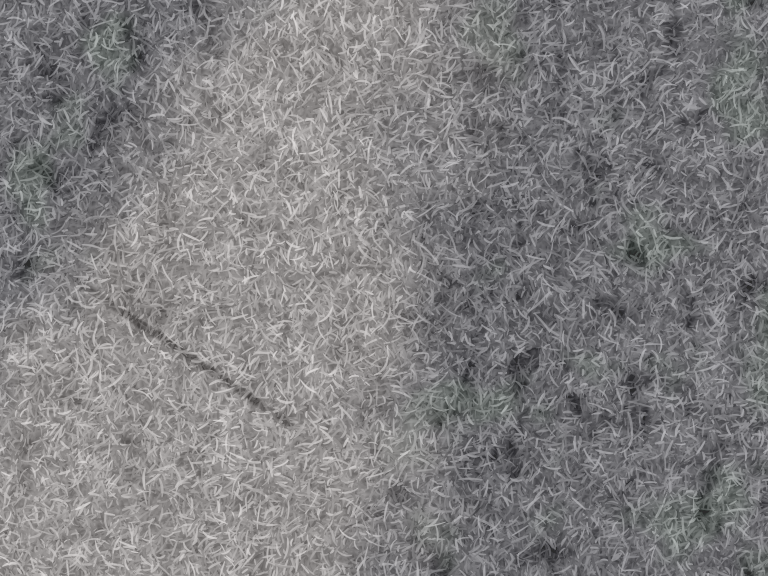
Give the GLSL for this texture, as a WebGL 1 fragment shader.

```glsl
precision highp float;
// Dry matted grass: many layers of short curved blades scattered on jittered
// grids, over a soft field of sunlit and shaded ground. Gradient noise adds
// clumps, dark pits and tints; one thin shadow crosses the lower left.
uniform vec2 u_resolution;

const float PI = 3.14159;
const int LAYERS = 13;

vec3 hash3(vec2 cell, float seed) {
  vec3 v = fract(vec3(cell.xyx + seed * 7.31) * vec3(0.1031, 0.1030, 0.0973));
  v += dot(v, v.yxz + 33.33);
  return fract((v.xxy + v.yzz) * v.zyx);
}

float cornerSlope(vec2 cell, vec2 offset) {
  float angle = 2.0 * PI * hash3(cell, 3.7).x;
  return dot(vec2(cos(angle), sin(angle)), offset);
}

// Gradient noise, roughly -0.7 to 0.7
float gradientNoise(vec2 p) {
  vec2 i = floor(p);
  vec2 f = fract(p);
  vec2 u = f * f * f * (f * (f * 6.0 - 15.0) + 10.0);
  vec2 e = vec2(1.0, 0.0);
  float low = mix(cornerSlope(i, f), cornerSlope(i + e, f - e), u.x);
  float high = mix(cornerSlope(i + e.yx, f - e.yx), cornerSlope(i + 1.0, f - 1.0), u.x);
  return mix(low, high, u.y);
}

float fractalNoise(vec2 p) {
  return gradientNoise(p) + 0.5 * gradientNoise(p * 2.03 + 17.3)
       + 0.25 * gradientNoise(p * 4.1 + 41.7);
}

// Coverage of one tapered, bent blade; q is measured from its middle
float bladeCoverage(vec2 q, float angle, float halfLength, float bend, float width, float soft) {
  float c = cos(angle);
  float s = sin(angle);
  q = vec2(c * q.x + s * q.y, c * q.y - s * q.x);
  float along = q.x / halfLength;
  q.y += bend * halfLength * (along * along - 0.4);
  float taper = width * (1.0 - 0.5 * along * along);
  float side = 1.0 - smoothstep(taper - soft, taper + soft, abs(q.y));
  return side * (1.0 - smoothstep(0.85, 1.05, abs(along)));
}

// Lays one grid of blades over the tone beneath it
float addBlades(float tone, vec2 p, float seed, float cells, float lean, float bias, float soft) {
  vec2 g = p * cells + seed * vec2(3.17, 5.43);
  vec2 home = floor(g);
  for (int y = -1; y <= 1; y++) {
    for (int x = -1; x <= 1; x++) {
      vec2 cell = home + vec2(float(x), float(y));
      vec3 place = hash3(cell, seed);
      vec3 form = hash3(cell, seed + 19.0);
      float angle = lean + (place.z - 0.5) * 2.8;
      float halfLength = mix(0.3, 0.85, form.x * form.x);
      float bend = (form.y - 0.5) * 0.6;
      float width = mix(0.0012, 0.0024, fract(form.x * 9.7)) * cells;
      float cover = bladeCoverage(g - cell - place.xy, angle, halfLength, bend, width, soft * cells);
      float bladeTone = bias + (form.z - 0.5) * 1.5;
      tone = mix(tone, bladeTone, 0.8 * cover);
    }
  }
  return tone;
}

// Sunlit diagonal band, 0 in shade to 1 in full light
float sunlight(vec2 p) {
  float wobble = 0.12 * fractalNoise(p * 4.0 + 5.0);
  float leftEdge = 0.45 - 0.71 * (1.0 - p.y);
  float rightEdge = 0.67 + 0.09 * p.y;
  float fromLeft = smoothstep(-0.14, 0.14, p.x - leftEdge + wobble);
  float fromRight = smoothstep(-0.14, 0.16, p.x - rightEdge + wobble);
  return fromLeft * (1.0 - fromRight);
}

// Thin straight shadow from a to b, fading at both ends
float stemShadow(vec2 p, vec2 a, vec2 b, float width) {
  vec2 ab = b - a;
  float t = clamp(dot(p - a, ab) / dot(ab, ab), 0.0, 1.0);
  float d = length(p - a - ab * t) + 0.003 * gradientNoise(p * 40.0);
  float fade = smoothstep(0.0, 0.2, t) * (1.0 - smoothstep(0.6, 1.0, t));
  return fade * (1.0 - smoothstep(0.3 * width, width, d));
}

void main() {
  vec2 p = gl_FragCoord.xy / u_resolution.y;
  float soft = max(0.0012, 0.6 / u_resolution.y);
  float sun = sunlight(p);

  // Blades, darker in the lower layers
  float lean = 1.2 + 1.6 * gradientNoise(p * 3.0);
  float fiber = -0.5 + 0.8 * gradientNoise(p * 110.0);
  for (int i = 0; i < LAYERS; i++) {
    float layer = float(i);
    float cells = mix(56.0, 27.0, fract(layer * 0.618)) - 4.0 * sun * 0.0;
    float bias = mix(-0.5, 0.35, layer / float(LAYERS - 1));
    fiber = addBlades(fiber, p, layer + 1.0, cells, lean, bias, soft);
  }

  // Broad light, clumps, pits between tufts and the crossing shadow
  float clump = fractalNoise(p * 19.0 + 9.0);
  float pit = smoothstep(0.12, 0.6, fractalNoise(p * vec2(15.0, 12.0) + 60.0));
  float tone = mix(0.475, 0.62, sun) + 0.04 * fractalNoise(p * 3.0 + 30.0);
  tone += 0.21 * fiber + 0.08 * clump - mix(0.15, 0.06, sun) * pit;
  tone -= 0.15 * stemShadow(p, vec2(0.09, 0.54), vec2(0.60, 0.20), 0.010);

  // Near-neutral tints: warm straw in light, cool grey and faint moss in shade
  vec3 shadeTint = vec3(-0.003, -0.004, 0.010);
  vec3 strawTint = vec3(0.010, -0.002, -0.006);
  vec3 mossTint = vec3(-0.010, 0.010, -0.012);
  float moss = smoothstep(0.1, 0.5, fractalNoise(p * 5.0 + 80.0)) * (1.0 - sun);
  vec3 color = vec3(tone) + mix(shadeTint, strawTint, sun) + mossTint * moss;
  gl_FragColor = vec4(clamp(color, 0.17, 0.86), 1.0);
}
```
